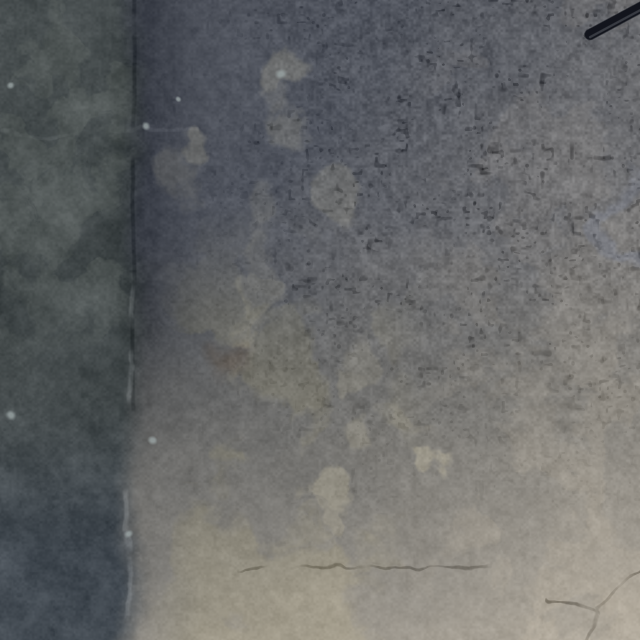
Write a three.js fragment shader that draws this texture.

```glsl
varying vec2 vUv;

float hash(vec2 p) {
  return fract(sin(dot(p, vec2(127.1, 311.7))) * 43758.5453);
}

float noise(vec2 p) {
  vec2 i = floor(p), f = fract(p);
  f = f * f * (3.0 - 2.0 * f);
  return mix(mix(hash(i), hash(i + vec2(1.0, 0.0)), f.x),
             mix(hash(i + vec2(0.0, 1.0)), hash(i + 1.0), f.x), f.y);
}

float fbm(vec2 p) {
  float sum = 0.0, amp = 0.5;
  for (int i = 0; i < 5; i++) {
    sum += amp * noise(p);
    p = mat2(1.6, 1.2, -1.2, 1.6) * p + 7.3;
    amp *= 0.5;
  }
  return sum / 0.97;
}

float segment(vec2 p, vec2 a, vec2 b) {
  vec2 d = b - a;
  return length(p - a - d * clamp(dot(p - a, d) / dot(d, d), 0.0, 1.0));
}

float line(float dist, float width) {
  return 1.0 - smoothstep(width * 0.2, width, dist);
}

float bell(float x, float width) {
  return exp(-x * x / (width * width));
}

// Ragged worn blobs scattered down the middle
float wornPatches(vec2 p, float ragged) {
  float cover = 0.0;
  for (int i = 0; i < 18; i++) {
    float k = float(i);
    float along = (k + 0.5) / 18.0;
    vec2 centre = vec2(0.6 - 0.26 * along + 0.24 * (hash(vec2(k, 2.0)) - 0.5), 0.17 + 0.74 * along);
    vec2 size = mix(vec2(0.018), vec2(0.042, 0.055), hash(vec2(k, 9.0)));
    float d = length((p - centre) / size) + 2.2 * ragged;
    cover = max(cover, (1.0 - smoothstep(0.65, 1.25, d)) * mix(0.4, 1.0, hash(vec2(k, 4.0))));
  }
  return cover;
}

void main() {
  vec2 uv = vUv;
  vec2 wobble = vec2(fbm(uv * 14.0), fbm(uv * 14.0 + 31.0)) - 0.5;
  vec2 warped = uv + 0.1 * wobble;
  float cloud = fbm(uv * 5.0 + 2.0) - 0.5;
  float mottle = fbm(uv * 17.0 + 11.0) - 0.5;
  float speckle = fbm(uv * 60.0 + 17.0) - 0.5;

  // Blue-grey concrete fading to warm light at the lower right
  float light = 0.6 * uv.x + 0.88 * pow(1.0 - uv.y, 1.6) - 0.375;
  light = clamp(light + 0.14 * cloud + 0.12 * mottle, -0.03, 1.0);
  vec3 color = mix(vec3(0.325, 0.34, 0.375), vec3(0.66, 0.635, 0.59), light);
  color -= vec3(-0.005, 0.0, 0.025) * smoothstep(0.7, 0.3, uv.y) * (1.0 - light);

  // Worn patches and brown stains
  float middle = smoothstep(0.2, 0.32, uv.x) * (1.0 - smoothstep(0.52, 0.7, uv.x));
  float haze = middle * smoothstep(-0.06, 0.1, fbm(warped * 9.0 + 40.0) - 0.5) * (1.0 - smoothstep(0.45, 0.72, uv.y));
  color += vec3(0.05, 0.043, 0.012) * haze;
  color += vec3(0.11, 0.1, 0.065) * wornPatches(warped, mottle);
  float stain = 1.0 - smoothstep(0.1, 1.0, length((warped - vec2(0.36, 0.44)) / vec2(0.065, 0.05)));
  color -= vec3(0.02, 0.045, 0.07) * stain;
  float blotch = smoothstep(0.02, 0.12, fbm(warped * 11.0 + 63.0) - 0.5) * smoothstep(0.6, 0.75, uv.x);
  color += vec3(0.035, 0.03, 0.022) * blotch;

  // Darker slab on the left with scuffed lighter areas
  float seamX = 0.209 + 0.007 * (noise(vec2(uv.y * 7.0, 3.0)) - 0.5) + 0.006 * wobble.x;
  float offset = uv.x - seamX;
  float slab = 1.0 - smoothstep(-0.03, 0.025, offset + 0.05 * wobble.y);
  vec3 slabColor = mix(vec3(0.26, 0.29, 0.32), vec3(0.275, 0.3, 0.305), smoothstep(0.1, 0.4, uv.y));
  slabColor += 0.06 * cloud + 0.12 * mottle;
  float scuff = smoothstep(0.0, 0.09, fbm(warped * 13.0 + 5.0) - 0.5) * smoothstep(0.35, 0.6, uv.y);
  color = mix(color, slabColor + vec3(0.04, 0.04, 0.033) * scuff, slab);

  // Broad seam shadow, broken groove and chipped lip
  float upper = smoothstep(0.2, 0.6, uv.y);
  color -= 0.055 * upper * bell(offset - 0.012 + 0.03 * wobble.x, 0.03);
  color -= 0.05 * upper * bell(offset - 0.045, 0.06);
  float broken = smoothstep(0.3, 0.65, noise(uv * vec2(20.0, 26.0)));
  color -= 0.06 * broken * line(abs(offset), 0.005) * smoothstep(0.08, 0.2, uv.y);
  float chip = smoothstep(0.5, 0.75, noise(uv * vec2(30.0, 23.0) + 4.0));
  color += 0.09 * chip * line(abs(offset + 0.008 + 0.03 * wobble.y), 0.006) * (1.0 - smoothstep(0.65, 0.72, uv.y));

  // Faint broken cracks
  vec2 jagged = uv + 0.03 * wobble + 0.008 * (vec2(noise(uv * 55.0), noise(uv * 55.0 + 20.0)) - 0.5);
  float across = line(segment(jagged, vec2(0.33, 0.115), vec2(0.78, 0.113)), 0.004);
  float corner = min(segment(jagged, vec2(0.915, -0.02), vec2(0.93, 0.04)),
                     segment(jagged, vec2(0.93, 0.04), vec2(1.02, 0.13)));
  corner = min(corner, segment(jagged, vec2(0.93, 0.035), vec2(0.86, 0.065)));
  color -= 0.13 * across * smoothstep(0.2, 0.7, noise(uv * 28.0));
  color -= 0.17 * line(corner, 0.004) * smoothstep(0.0, 0.6, noise(uv * 35.0 + 6.0));
  color += 0.06 * line(segment(jagged, vec2(0.0, 0.79), vec2(0.31, 0.795)), 0.005) * noise(uv * 25.0);

  // Peeling flake at the right edge
  vec2 peel = warped - vec2(1.005, 0.655);
  float flake = line(abs(length(peel * vec2(1.0, 0.75)) - 0.053), 0.015);
  color = mix(color, vec3(0.49, 0.5, 0.53), 0.8 * flake * smoothstep(0.0, 0.02, 0.015 - peel.x));

  // Irregular pits and fine grain
  float rough = smoothstep(0.25, 0.65, uv.x) * smoothstep(0.1, 0.65, uv.y);
  float pits = smoothstep(0.7, 0.92, noise(uv * 150.0 + 3.0 * wobble));
  float bigPits = smoothstep(0.78, 0.95, noise(uv * 85.0 + 19.0));
  color -= (0.09 * pits + 0.1 * bigPits) * (0.15 + rough) * smoothstep(0.2, 0.6, noise(uv * 24.0 + 8.0));
  float grain = 0.6 * noise(uv * 250.0) + 0.4 * noise(uv * 125.0 + 9.0) - 0.5;
  color += grain * mix(0.06, 0.13, rough) + speckle * mix(0.07, 0.11, rough);

  // White paint specks
  for (int i = 0; i < 7; i++) {
    float k = float(i);
    vec2 spot = vec2(0.45 * hash(vec2(k, 21.0)), hash(vec2(k, 34.0)));
    float speck = line(length(uv - spot + 0.015 * wobble), mix(0.005, 0.011, hash(vec2(k, 55.0))));
    color = mix(color, vec3(0.6, 0.64, 0.64), 0.8 * speck);
  }

  // Dark metal bar in the upper corner
  float bar = segment(uv, vec2(0.922, 0.946), vec2(1.03, 1.004));
  float rim = line(segment(uv, vec2(0.922, 0.942), vec2(1.03, 1.0)), 0.003);
  color = mix(color, vec3(0.07, 0.08, 0.11) + 0.15 * rim, 1.0 - smoothstep(0.007, 0.01, bar));

  gl_FragColor = vec4(color, 1.0);
}
```
